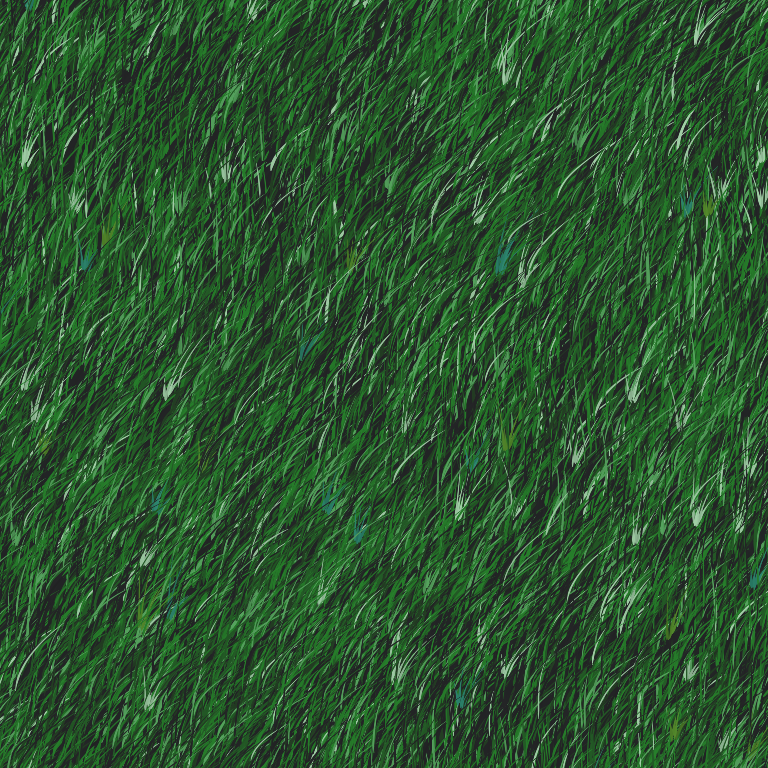
Give the GLSL for this texture, as a Shadertoy shader.

```glsl
const vec3 SOIL = vec3(0.135, 0.14, 0.145);
const vec3 SHADE = vec3(0.135, 0.235, 0.135);
const vec3 LEAF = vec3(0.135, 0.345, 0.145);
const vec3 FRESH = vec3(0.145, 0.475, 0.16);
const vec3 LIGHT = vec3(0.32, 0.61, 0.35);
const vec3 PALE = vec3(0.60, 0.77, 0.62);
const vec3 TEAL = vec3(0.17, 0.51, 0.42);
const vec3 OLIVE = vec3(0.31, 0.51, 0.16);

const int LAYERS = 26;
const vec2 BLADE_CELL = vec2(0.02, 0.09);
const float TUFT_CELL = 0.105;
const int TUFT_BLADES = 5;

vec4 hash4(vec3 p) {
    vec4 q = fract(p.xyzx * vec4(0.1031, 0.1030, 0.0973, 0.1099));
    q += dot(q, q.wzxy + 33.33);
    return fract((q.xxyz + q.yzzw) * q.zywx);
}

float valueNoise(vec2 p, float seed) {
    vec2 i = floor(p), f = fract(p);
    f = f * f * (3.0 - 2.0 * f);
    float a = hash4(vec3(i, seed)).x;
    float b = hash4(vec3(i + vec2(1, 0), seed)).x;
    float c = hash4(vec3(i + vec2(0, 1), seed)).x;
    float d = hash4(vec3(i + vec2(1, 1), seed)).x;
    return mix(mix(a, b, f.x), mix(c, d, f.x), f.y);
}

// Coverage of a tapered blade rooted at zero and arching sideways with height
float blade(vec2 p, float height, float lean, float halfWidth, float soft) {
    float t = p.y / height;
    if (t < 0.0 || t > 1.0) return 0.0;
    float axis = lean * t * (0.12 + 0.88 * t);
    float slope = lean * (0.12 + 1.76 * t) / height;
    float dist = abs(p.x - axis) * inversesqrt(1.0 + slope * slope);
    if (dist > halfWidth + soft) return 0.0;
    float taper = sqrt(1.0 - t) * smoothstep(-0.08, 0.2, t);
    return 1.0 - smoothstep(-soft, soft, dist - halfWidth * taper);
}

// Ordered from shadow to highlight, with a slight random tint
vec3 grassColor(float pick, float tint) {
    vec3 c = pick < 0.28 ? SOIL
           : pick < 0.42 ? SHADE
           : pick < 0.65 ? LEAF
           : pick < 0.89 ? FRESH
           : pick < 0.982 ? LIGHT : PALE;
    return c * mix(0.95, 1.05, tint);
}

vec3 tuftColor(float pick) {
    return pick < 0.42 ? PALE : pick < 0.64 ? LIGHT : pick < 0.84 ? TEAL : OLIVE;
}

// Front-to-back blending: alpha holds how much is already hidden
vec4 putBehind(vec4 paint, vec3 color, float cover) {
    return paint + vec4(color, 1.0) * cover * (1.0 - paint.a);
}

vec4 paintBlades(vec4 paint, vec2 uv, float layer, float wind, float soft) {
    float baseWidth = mix(0.0011, 0.0032, pow(layer / float(LAYERS), 1.4));
    vec2 shift = hash4(vec3(layer, 7.0, 3.0)).xy;
    vec2 home = floor((uv + shift) / BLADE_CELL);
    for (int y = -1; y <= 0; y++)
    for (int x = -4; x <= 1; x++) {
        vec2 cell = home + vec2(x, y);
        vec4 place = hash4(vec3(cell, layer + 11.0));
        vec2 root = (cell + place.xy) * BLADE_CELL - shift;
        float height = mix(0.035, 0.09, place.z);
        float lean = clamp(height * (wind + (place.w - 0.5) * 1.1), -0.018, 0.075);
        float width = baseWidth * mix(0.7, 1.4, fract(place.z * 37.0));
        float cover = blade(uv - root, height, lean, width, soft);
        if (cover <= 0.0) continue;
        vec2 look = hash4(vec3(cell, layer + 71.0)).xy;
        float patchTone = (valueNoise(root * 9.0, 5.0) - 0.5) * 0.42;
        float pick = look.x + patchTone * (1.0 - look.x);
        paint = putBehind(paint, grassColor(pick, look.y), cover);
    }
    return paint;
}

// Sparse fans of bright blades: thick at the shared root, wiry at the tips
vec4 paintTufts(vec4 paint, vec2 uv, float seed, float wind, float soft) {
    vec2 home = floor(uv / TUFT_CELL);
    for (int y = -1; y <= 0; y++)
    for (int x = -1; x <= 1; x++) {
        vec2 cell = home + vec2(x, y);
        vec4 place = hash4(vec3(cell, seed));
        vec2 local = uv - (cell + place.xy) * TUFT_CELL;
        if (place.z > 0.36 || local.y < 0.0) continue;
        for (int i = 0; i < TUFT_BLADES; i++) {
            vec4 r = hash4(vec3(cell, seed + 1.0 + float(i)));
            float spread = float(i) / float(TUFT_BLADES - 1) - 0.5;
            float height = mix(0.025, 0.085, r.x * r.x);
            float sway = wind * 0.4 + spread * 0.5 + (r.y - 0.5) * 0.3;
            vec2 p = local - vec2(spread * 0.007, r.z * 0.01);
            p.x -= p.y * (wind + spread) * 0.2;
            float width = mix(0.0024, 0.0011, smoothstep(0.0, 0.03, p.y));
            float cover = blade(p, height, height * sway, width, soft);
            paint = putBehind(paint, tuftColor(place.w) * mix(0.85, 1.05, r.w), cover);
        }
    }
    return paint;
}

void mainImage(out vec4 fragColor, in vec2 fragCoord) {
    vec2 uv = fragCoord / iResolution.y;
    float soft = 0.5 / iResolution.y;
    float wind = mix(0.1, 1.0, valueNoise(uv * vec2(3.0, 4.0), 2.0));

    // Nearest layers first, stopping once the ground is hidden
    vec4 paint = vec4(0.0);
    for (int i = 0; i < LAYERS && paint.a < 0.98; i++) {
        if (i == 3) paint = paintTufts(paint, uv, 120.0, wind, soft);
        if (i == 7) paint = paintTufts(paint, uv, 150.0, wind, soft);
        paint = paintBlades(paint, uv, float(i), wind, soft);
    }
    fragColor = vec4(putBehind(paint, SOIL, 1.0).rgb, 1.0);
}
```
